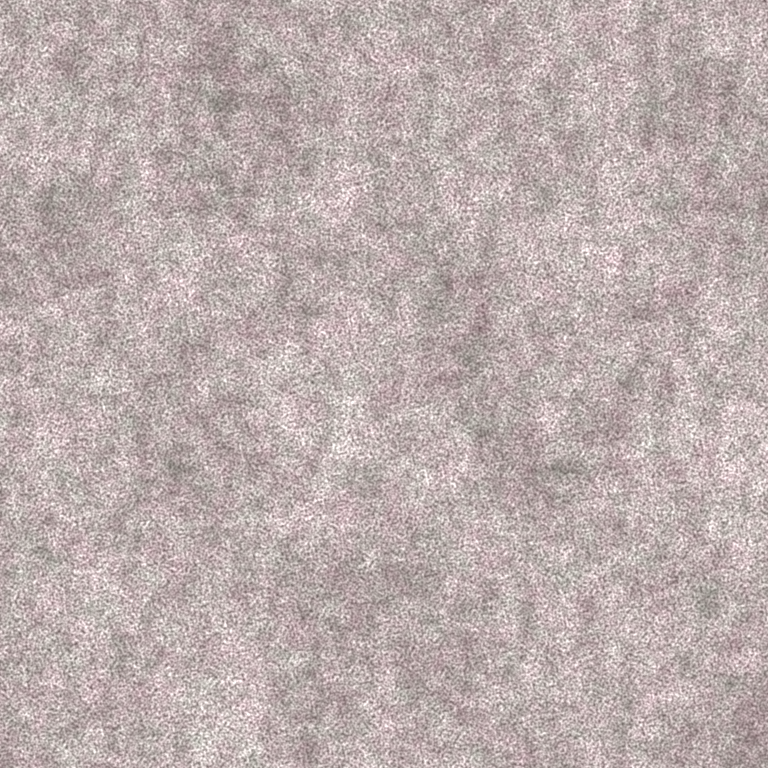
This texture is drawn by a WebGL 2 fragment shader. Its source:

```glsl
#version 300 es
precision highp float;
// Mottled mauve-grey plaster cloth: soft clouds, ragged blotches and a fine sharp grain.

#define BASE_COLOR vec3(0.738, 0.684, 0.680)
#define TINT_SHIFT vec3(0.007, -0.006, 0.001)
#define CLOUD_SCALE vec2(6.0, 4.3)
#define STREAK_SCALE vec2(25.0, 14.0)
#define BLOTCH_SCALE vec2(38.0, 44.0)
#define GRAIN_SCALE 291.0
#define CLOUD_AMOUNT 0.027
#define STREAK_AMOUNT 0.022
#define BLOTCH_AMOUNT 0.037
#define GRAIN_AMOUNT 0.086
#define GRAIN_SWELL 2.2

uniform vec2 u_resolution;
out vec4 fragColor;

// Random unit vector for a lattice point
vec2 latticeGradient(ivec2 cell, uint seed) {
    uint h = uint(cell.x) * 0x8DA6B343u ^ uint(cell.y) * 0xD8163841u ^ seed * 0xCB1AB31Fu;
    h = (h ^ (h >> 16)) * 0x7FEB352Du;
    h = (h ^ (h >> 15)) * 0x846CA68Bu;
    h ^= h >> 16;
    float angle = float(h >> 8) * (6.2831853 / 16777216.0);
    return vec2(cos(angle), sin(angle));
}

// Gradient noise scaled to a spread of about one
float gradientNoise(vec2 p, uint seed) {
    vec2 base = floor(p);
    vec2 f = p - base;
    ivec2 cell = ivec2(base);
    vec2 w = f * f * f * (f * (f * 6.0 - 15.0) + 10.0);
    float a = dot(latticeGradient(cell, seed), f);
    float b = dot(latticeGradient(cell + ivec2(1, 0), seed), f - vec2(1.0, 0.0));
    float c = dot(latticeGradient(cell + ivec2(0, 1), seed), f - vec2(0.0, 1.0));
    float d = dot(latticeGradient(cell + ivec2(1, 1), seed), f - vec2(1.0, 1.0));
    return 4.4 * mix(mix(a, b, w.x), mix(c, d, w.x), w.y);
}

// Octaves of noise, each turned a little, with the spread kept near one
float fractalNoise(vec2 p, int octaves, float gain, uint seed) {
    float sum = 0.0, weight = 1.0, power = 0.0;
    for (int i = 0; i < octaves; i++) {
        sum += weight * gradientNoise(p, seed + uint(i));
        power += weight * weight;
        weight *= gain;
        p = mat2(1.98, 0.22, -0.22, 1.98) * p + 7.31;
    }
    return sum * inversesqrt(power);
}

// Two turned layers hide the lattice of the finest grain
float fineGrain(vec2 p) {
    float sharp = gradientNoise(mat2(0.83, 0.56, -0.56, 0.83) * p * GRAIN_SCALE, 41u);
    float soft = gradientNoise(mat2(0.95, -0.31, 0.31, 0.95) * p * GRAIN_SCALE * 0.77, 47u);
    return 0.76 * sharp + 0.65 * soft;
}

void main() {
    vec2 uv = gl_FragCoord.xy / u_resolution.y;

    // Broad clouds and upright streaks
    float cloud = fractalNoise(uv * CLOUD_SCALE + 3.7, 3, 0.6, 3u);
    float streak = fractalNoise(uv * STREAK_SCALE + 9.2, 2, 0.7, 13u);

    // Ragged blotches, slightly flattened
    float blotch = fractalNoise(uv * BLOTCH_SCALE + 1.4, 3, 0.8, 23u);

    float patchShade = CLOUD_AMOUNT * cloud + STREAK_AMOUNT * streak + BLOTCH_AMOUNT * blotch;

    // Grain is livelier where the cloth is pale
    float grainShade = GRAIN_AMOUNT * max(0.4, 1.0 + GRAIN_SWELL * patchShade) * fineGrain(uv);

    // Faint drift between rosy and greenish grey
    float tint = fractalNoise(uv * 17.0 + 5.9, 3, 0.8, 31u);

    vec3 color = BASE_COLOR + patchShade + grainShade + TINT_SHIFT * tint;
    fragColor = vec4(clamp(color, 0.0, 1.0), 1.0);
}
```
